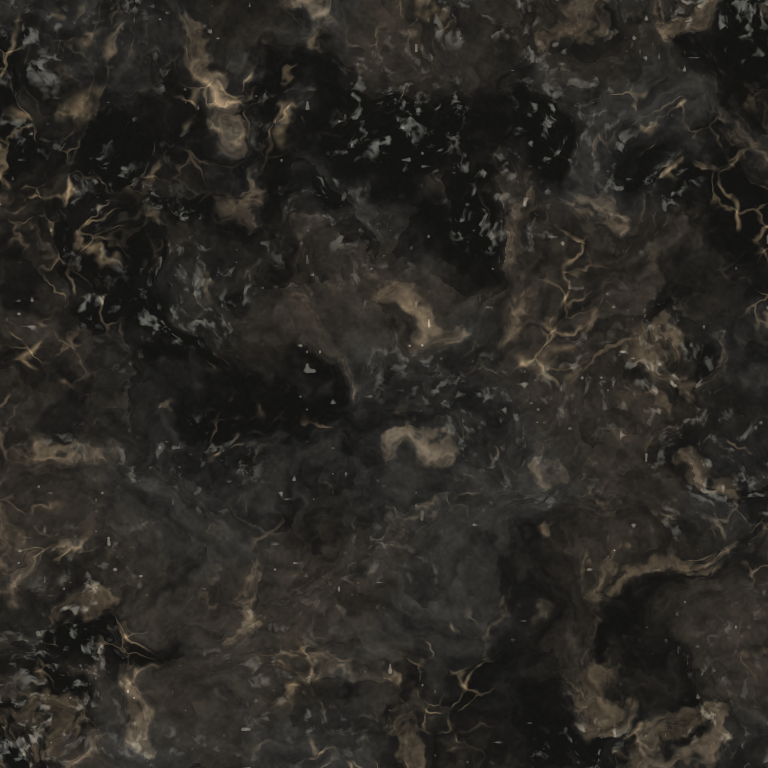
Give the GLSL for this texture, as a Shadertoy shader.

```glsl
// Dark polished granite: black ground, smoky brown crystals, golden veins and grey flecks.

float hash(vec2 p) {
    vec3 q = fract(p.xyx * 0.1031);
    q += dot(q, q.yzx + 33.33);
    return fract((q.x + q.y) * q.z);
}

vec2 hash2(vec2 p) {
    return vec2(hash(p + 11.3), hash(p + 47.7));
}

mat2 rotation(float angle) {
    float c = cos(angle), s = sin(angle);
    return mat2(c, s, -s, c);
}

float noise(vec2 p) {
    vec2 i = floor(p), f = fract(p);
    f = f * f * (3.0 - 2.0 * f);
    return mix(mix(hash(i), hash(i + vec2(1, 0)), f.x),
               mix(hash(i + vec2(0, 1)), hash(i + vec2(1, 1)), f.x), f.y);
}

float fbm(vec2 p, int octaves) {
    float sum = 0.0, total = 0.0, amp = 0.5;
    for (int i = 0; i < octaves; i++) {
        sum += amp * noise(p);
        total += amp;
        amp *= 0.55;
        p = mat2(1.6, 1.2, -1.2, 1.6) * p + 19.1;
    }
    return sum / total;
}

// Voronoi crystals: x is the gap to the border, yz the cell id.
vec3 crystals(vec2 p) {
    vec2 base = floor(p), id = base;
    float nearest = 9.0, second = 9.0;
    for (int y = -1; y <= 1; y++)
    for (int x = -1; x <= 1; x++) {
        vec2 cell = base + vec2(x, y);
        float d = length(cell + hash2(cell) - p);
        if (d < nearest) { second = nearest; nearest = d; id = cell; }
        else second = min(second, d);
    }
    return vec3(second - nearest, id);
}

// Sparse thin slivers, one in some of the grid cells.
float needles(vec2 p) {
    float sum = 0.0;
    for (int y = -1; y <= 1; y++)
    for (int x = -1; x <= 1; x++) {
        vec2 cell = floor(p) + vec2(x, y);
        float tilt = (hash(cell + 5.0) - 0.4) * 2.4;
        vec2 d = (p - cell - hash2(cell)) * rotation(tilt);
        float halfLength = mix(0.15, 0.5, hash(cell + 9.0));
        float taper = 1.0 - smoothstep(0.0, halfLength, abs(d.x));
        float line = 1.0 - smoothstep(0.006, 0.03, abs(d.y));
        sum += step(0.72, hash(cell + 3.0)) * taper * line;
    }
    return sum;
}

void mainImage(out vec4 fragColor, in vec2 fragCoord) {
    vec2 p = fragCoord / iResolution.y;
    vec2 warp = vec2(fbm(p * 10.0, 5), fbm(p * 10.0 + 37.0, 5)) - 0.5;
    vec2 q = p + 0.11 * warp;

    // Smoky crystal bodies with a streaked grain of their own direction
    vec3 large = crystals(q * 8.0);
    vec3 small = crystals(q * 21.0 + 6.0);
    float tone = hash(large.yz) - 0.5 + 0.6 * (hash(small.yz) - 0.5);
    float angle = (hash(large.yz + 7.0) - 0.5) * 2.2;
    float streak = fbm((q * rotation(angle)) * vec2(22, 75), 3);
    float cloud = fbm(p * 6.0 + 2.0 * warp, 5);
    float body = smoothstep(0.33, 0.72, cloud + 0.14 * tone);
    float grain = fbm(p * 60.0, 3);
    float light = body * (0.01 + 0.12 * streak + 0.08 * grain);

    float brownness = smoothstep(0.35, 0.6, fbm(p * 5.0 + 71.0, 4));
    vec3 smoke = mix(vec3(1.0, 0.98, 0.92), vec3(1.08, 0.93, 0.76), brownness);
    vec3 color = vec3(0.076, 0.075, 0.071) + light * smoke;

    // Tan blotches
    float blotch = smoothstep(0.6, 0.8, fbm(p * 15.0 + 3.0 * warp + 83.0, 5));
    color += blotch * (0.3 + streak) * vec3(0.24, 0.2, 0.15);

    // Broken golden veins along crystal borders
    float region = smoothstep(0.47, 0.66, fbm(p * 7.0 + 23.0, 4));
    float broken = smoothstep(0.4, 0.7, fbm(p * 32.0 + 51.0, 3));
    float vein = (1.0 - smoothstep(0.0, 0.075, large.x))
               + 0.7 * (1.0 - smoothstep(0.0, 0.13, small.x));
    color += vein * region * broken * vec3(0.3, 0.25, 0.18);
    color += needles(q * 7.0) * broken * vec3(0.22, 0.18, 0.13);

    // Clustered grey flecks, mostly on the black ground
    float cluster = smoothstep(0.42, 0.62, fbm(p * 8.0 + 59.0, 4)) * (1.0 - 0.6 * body);
    float fleck = smoothstep(0.56, 0.84, fbm(p * 85.0 + 5.0 * warp, 3));
    color += fleck * cluster * vec3(0.31, 0.31, 0.29);

    // Rare pale glints
    float glint = smoothstep(0.86, 0.97, noise(p * 120.0 + 13.0));
    color += glint * smoothstep(0.55, 0.7, fbm(p * 22.0 + 31.0, 3)) * vec3(0.28, 0.27, 0.25);

    color *= 0.93 + 0.14 * noise(p * 240.0);
    fragColor = vec4(color, 1.0);
}
```
